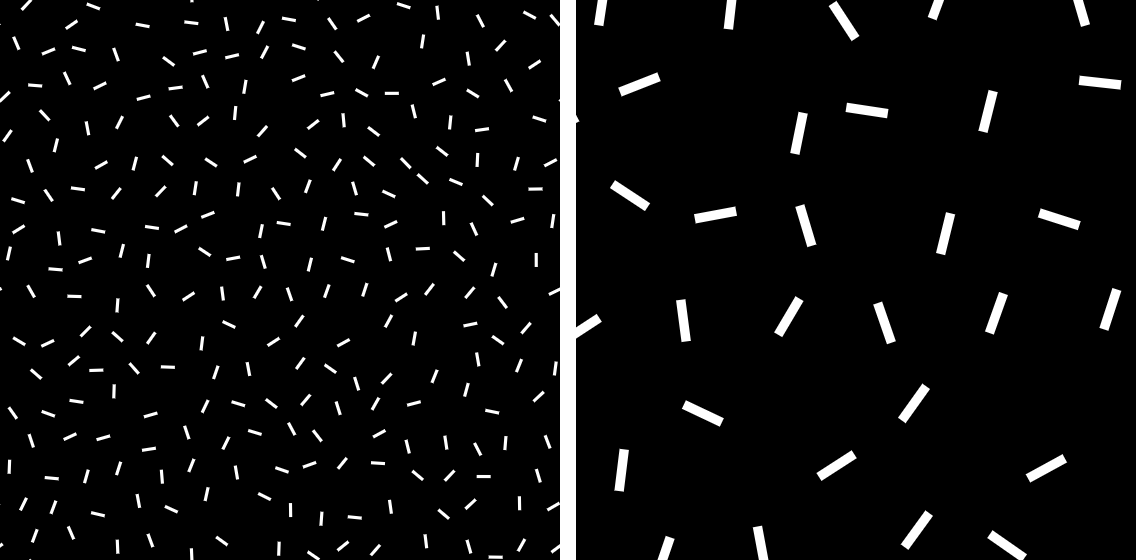
Left, the full canvas; right, a detail of the centre.
This pattern is drawn by a Shadertoy shader. Its source:

```glsl
// Evenly scattered short white dashes on black, each turned at random.
// Jittered points on a staggered, wrapping grid are pushed apart from close
// neighbours, then a rotated box distance draws one dash per cell.

const float PI = 3.14159265;
const vec2 GRID = vec2(15.0, 16.0);               // columns and rows, even rows so it wraps
const vec2 DASH_HALF_SIZE = vec2(0.0125, 0.0028); // in canvas heights
const float JITTER = 0.8;                         // full jitter range, in cells
const float SPACING = 0.92;                       // preferred gap between centres, in cells
const vec3 BACKGROUND = vec3(0.0);
const vec3 DASH_COLOUR = vec3(1.0);

// Three random values in 0..1 for a cell.
vec3 hash3(vec2 cell) {
    vec3 p = fract(cell.xyx * vec3(0.1031, 0.1030, 0.0973) + 0.37);
    p += dot(p, p.yxz + 33.33);
    return fract((p.xxy + p.yzz) * p.zyx);
}

vec3 cellRandom(vec2 cell) {
    return hash3(mod(cell, GRID));
}

// Staggered grid point with random jitter, in cell units.
vec2 jitteredPoint(vec2 cell, float amount) {
    float stagger = 0.5 * (mod(cell.y, 2.0) - 0.5);
    vec2 jitter = (cellRandom(cell).xy - 0.5) * amount;
    return cell + vec2(0.5 + stagger, 0.5) + jitter;
}

// Moves a cell's point away from neighbours that are too close.
vec2 spacedPoint(vec2 cell, float amount, float spacing) {
    vec2 point = jitteredPoint(cell, amount);
    vec2 push = vec2(0.0);
    for (int y = -1; y <= 1; y++) {
        for (int x = -1; x <= 1; x++) {
            if (x == 0 && y == 0) continue;
            vec2 away = point - jitteredPoint(cell + vec2(x, y), amount);
            float gap = max(length(away), 0.001);
            push += away / gap * max(spacing - gap, 0.0) * 0.45;
        }
    }
    return point + clamp(push, -0.3, 0.3);
}

vec2 rotate(vec2 p, float angle) {
    float c = cos(angle), s = sin(angle);
    return vec2(c * p.x + s * p.y, c * p.y - s * p.x);
}

float boxDistance(vec2 p, vec2 halfSize) {
    vec2 q = abs(p) - halfSize;
    return length(max(q, 0.0)) + min(max(q.x, q.y), 0.0);
}

// Distance to the nearest dash, in canvas heights.
float dashDistance(vec2 uv, vec2 grid, vec2 halfSize) {
    vec2 home = floor(uv * grid);
    float nearest = 1.0;
    for (int y = -1; y <= 1; y++) {
        for (int x = -1; x <= 1; x++) {
            vec2 cell = home + vec2(x, y);
            vec2 centre = spacedPoint(cell, JITTER, SPACING) / grid;
            float angle = PI * cellRandom(cell).z;
            nearest = min(nearest, boxDistance(rotate(uv - centre, angle), halfSize));
        }
    }
    return nearest;
}

void mainImage(out vec4 fragColor, in vec2 fragCoord) {
    float pixel = 1.0 / iResolution.y;
    float dist = dashDistance(fragCoord * pixel, GRID, DASH_HALF_SIZE);

    // One pixel wide edge blend
    float coverage = clamp(0.5 - dist / pixel, 0.0, 1.0);
    fragColor = vec4(mix(BACKGROUND, DASH_COLOUR, coverage), 1.0);
}
```
